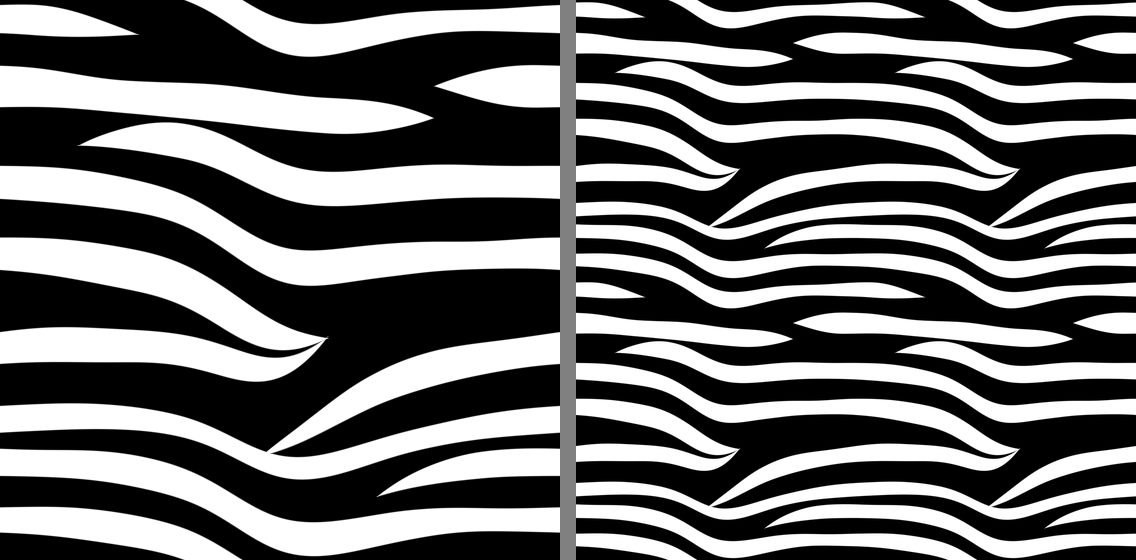
Left: one tile. Right: repeated 2 by 2.
Give the GLSL for this pattern, as a WebGL 2 fragment shader.

```glsl
#version 300 es
precision highp float;
// Seamless zebra hide: white tapered ribbons on black. Each ribbon winds
// around the tile, drifting down a little per turn, and follows a shared sag;
// curled ends run into their neighbours and form forks.

uniform vec2 u_resolution;
out vec4 fragColor;

const float TAU = 6.2831853;

// Gradient noise that repeats after a whole number of cells
vec2 cellGradient(vec2 cell, vec2 period) {
    cell = mod(cell, period);
    float angle = TAU * fract(sin(dot(cell, vec2(127.1, 311.7))) * 43758.5);
    return vec2(cos(angle), sin(angle));
}

float gradientNoise(vec2 uv, vec2 period) {
    vec2 p = uv * period;
    vec2 i = floor(p), f = p - i;
    vec2 u = f * f * f * (f * (f * 6.0 - 15.0) + 10.0);
    vec2 e = vec2(1.0, 0.0);
    float a = dot(cellGradient(i, period), f);
    float b = dot(cellGradient(i + e.xy, period), f - e.xy);
    float c = dot(cellGradient(i + e.yx, period), f - e.yx);
    float d = dot(cellGradient(i + e.xx, period), f - e.xx);
    return mix(mix(a, b, u.x), mix(c, d, u.x), u.y);
}

// Downward sag across the middle, steeper on its left, calm in one upper band
float sag(float x, float y) {
    float a = TAU * (x - 0.53);
    float dip = exp(1.5 * (cos(a + 0.4 * cos(a) - 0.4) - 1.0));
    float calm = exp(12.0 * (cos(TAU * (y - 0.82)) - 1.0));
    return 0.095 * dip * (1.0 - 0.9 * calm);
}

// Height of a ribbon's centre line; curl bends its two ends up or down
float centreLine(float x, vec2 start, float len, float drop, vec2 curl) {
    float t = x - start.x;
    float level = start.y - drop * t;
    vec2 fromEnds = max(vec2(t, len - t), 0.0);
    return level - sag(x, level) + dot(curl, exp(-8.0 * fromEnds))
        + 0.01 * gradientNoise(vec2(x, level), vec2(4.0));
}

// Signed distance to a ribbon of given length in turns, checked on every turn
float ribbon(vec2 p, vec2 start, float len, float drop, float halfWidth, vec2 curl) {
    float nearest = 1.0;
    for (int turn = 0; turn < 4; turn++) {
        float x = p.x + float(turn);
        float t = x - start.x;
        float y = centreLine(x, start, len, drop, curl);
        float slope = (centreLine(x + 0.002, start, len, drop, curl) - y) / 0.002;

        // Pointed ends: the width falls below zero past either tip
        float taper = 1.0 - min(min(t, len - t) / 0.19, 1.0);
        float swell = 1.0 + 0.5 * gradientNoise(vec2(x, start.y - drop * t), vec2(3.0, 5.0));
        float reach = halfWidth * swell * (1.0 - taper * taper);

        float dy = p.y - y;
        dy = abs(dy - round(dy));
        nearest = min(nearest, (dy - reach) / sqrt(1.0 + slope * slope));
    }
    return nearest;
}

void main() {
    vec2 p = gl_FragCoord.xy / u_resolution;

    // Upper single stripe, then the long winding one below it
    float d = ribbon(p, vec2(0.775, 0.861), 1.0, 0.065, 0.034, vec2(0.0));
    d = min(d, ribbon(p, vec2(0.14, 0.795), 2.446, 0.129, 0.030, vec2(-0.055, 0.0)));

    // Forked stripe: dives into the closed band, rises to the tip above
    d = min(d, ribbon(p, vec2(0.465, 0.388), 1.121, 0.0, 0.029, vec2(-0.12, 0.098)));

    // Closed band without ends, then the lower winding stripe
    d = min(d, ribbon(p, vec2(-9.0, 0.26), 99.0, 0.0, 0.022, vec2(0.0)));
    d = min(d, ribbon(p, vec2(0.673, 0.224), 2.574, 0.107, 0.025, vec2(-0.045, 0.0)));

    float white = 1.0 - smoothstep(-0.0015, 0.0015, d);
    fragColor = vec4(vec3(white), 1.0);
}
```
